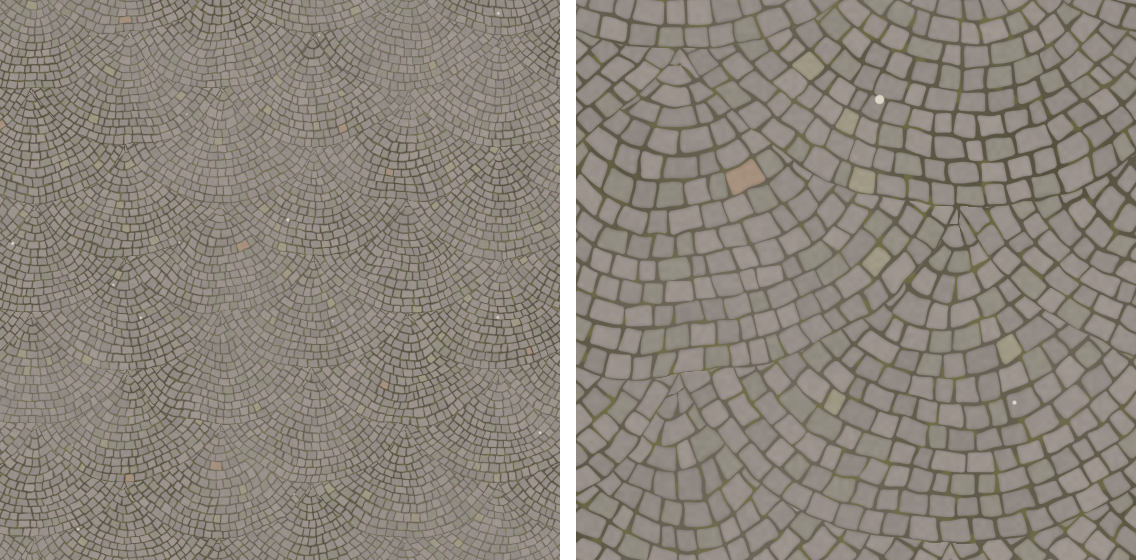
Left: the whole. Right: its middle third, enlarged.
Give the GLSL for this texture, as a Shadertoy shader.

```glsl
float hash(vec2 p) {
    vec3 q = fract(p.xyx * 0.1031);
    q += dot(q, q.yzx + 33.33);
    return fract((q.x + q.y) * q.z);
}

float noise(vec2 p) {
    vec2 i = floor(p), f = fract(p);
    f = f * f * (3.0 - 2.0 * f);
    return mix(mix(hash(i), hash(i + vec2(1, 0)), f.x),
               mix(hash(i + vec2(0, 1)), hash(i + vec2(1, 1)), f.x), f.y);
}

float fbm(vec2 p) {
    return 0.55 * noise(p) + 0.3 * noise(p * 2.1 + 7.3) + 0.15 * noise(p * 4.3 + 19.1);
}

// Uneven boundary between neighbouring stones of one ring
float stoneEdge(float k, vec2 seed) {
    return k + 0.42 * (hash(seed + vec2(0, k)) - 0.5);
}

float roundBox(vec2 p, vec2 halfSize, float radius) {
    vec2 q = abs(p) - halfSize + radius;
    return length(max(q, 0.0)) + min(max(q.x, q.y), 0.0) - radius;
}

// Signed distance to the nearest stone; also gives its identity
float cobbles(vec2 p, float joint, out vec2 id) {
    const float fanRadius = 0.1889, pitch = fanRadius / 13.0;

    // Staggered fans: the upper row covers the one below
    float row = floor((p.y - 0.029 + fanRadius) / 0.1), column = 0.0, gap = 1.0;
    vec2 q = vec2(0);
    for (int n = 0; n < 2; n++) {
        float x = (p.x - 0.06 - mod(row, 2.0) / 6.0) * 3.0;
        column = floor(x + 0.5);
        q = vec2((x - column) / 3.0, p.y - 0.029 - row * 0.1);
        if (q.y > 0.0 || length(q) < fanRadius) break;
        gap = length(q) - fanRadius;
        row -= 1.0;
    }

    // Concentric rings split into stones
    float r = length(q);
    float ring = floor(r / pitch);
    float middle = (ring + 0.5) * pitch;
    vec2 seed = vec2(ring + 17.0 * row, 40.0 * column) + 400.0;
    float size = mix(0.0138, 0.0168, hash(seed + 5.7));
    float u = atan(q.x, -q.y) * middle / size + hash(seed + 2.3);
    float k = floor(u);
    if (u < stoneEdge(k, seed)) k -= 1.0;
    else if (u >= stoneEdge(k + 1.0, seed)) k += 1.0;
    float left = stoneEdge(k, seed), right = stoneEdge(k + 1.0, seed);
    id = seed + vec2(0, k);

    // Slightly turned, rounded stone
    vec2 local = vec2((u - 0.5 * (left + right)) * size, r - middle);
    float turn = 0.2 * (hash(id + 31.0) - 0.5);
    local += turn * vec2(-local.y, local.x);
    vec2 halfSize = 0.5 * vec2((right - left) * size, pitch) - joint;
    halfSize -= 0.0008 * vec2(hash(id + 51.0), hash(id + 71.0));
    return max(roundBox(local, halfSize, 0.0018), 0.6 * joint - gap);
}

vec3 stoneColor(vec2 id) {
    vec3 color = mix(vec3(0.57, 0.54, 0.518), vec3(0.625, 0.588, 0.566), hash(id + 11.0));
    float kind = hash(id + 91.0);
    color = mix(color, vec3(0.565, 0.555, 0.5), 0.7 * step(0.84, kind));
    color = mix(color, vec3(0.65, 0.62, 0.53), 0.7 * step(0.987, kind));
    return mix(color, vec3(0.67, 0.55, 0.48), 0.6 * step(0.9985, kind));
}

void mainImage(out vec4 fragColor, in vec2 fragCoord) {
    vec2 p = fragCoord / iResolution.y;
    float pixel = 1.0 / iResolution.y;

    // Settled ground bends the courses; wear opens the joints in patches
    vec2 bent = p + 0.012 * (vec2(noise(p * 17.0), noise(p * 17.0 + 40.0)) - 0.5);
    bent += 0.002 * (vec2(noise(p * 110.0), noise(p * 110.0 + 80.0)) - 0.5);
    float wear = smoothstep(0.3, 0.75, fbm(p * 7.0 + 3.0));
    vec2 id;
    float d = cobbles(bent, mix(0.0003, 0.0007, wear), id);

    // Earth and moss in the joints
    float moss = smoothstep(0.55, 0.85, noise(p * 130.0)) * (0.4 + 0.6 * noise(p * 9.0));
    vec3 earth = mix(vec3(0.43, 0.405, 0.355), vec3(0.335, 0.315, 0.245), wear);
    earth = mix(earth, vec3(0.46, 0.45, 0.26), 0.75 * moss);

    // Stone faces with broad stains, grain and soft dark rims
    vec3 stone = stoneColor(id);
    stone *= 0.975 + 0.05 * fbm(p * 11.0 + 50.0);
    stone += 0.03 * (noise(p * 330.0) - 0.5);
    stone *= 1.0 - 0.07 * smoothstep(-0.002, 0.0, d);
    vec3 color = mix(stone, earth, smoothstep(-0.7 * pixel, 0.9 * pixel, d));

    // Sparse pale chips
    vec2 cell = floor(p * 11.0);
    vec2 chip = 0.2 + 0.6 * vec2(hash(cell + 120.0), hash(cell + 160.0));
    float chipRadius = mix(0.001, 0.003, hash(cell + 210.0));
    float chipDistance = length(fract(p * 11.0) - chip) / 11.0 - chipRadius;
    float present = step(0.82, hash(cell + 250.0));
    color = mix(color, vec3(0.86, 0.84, 0.78), present * (1.0 - smoothstep(-pixel, pixel, chipDistance)));

    fragColor = vec4(color, 1.0);
}
```
